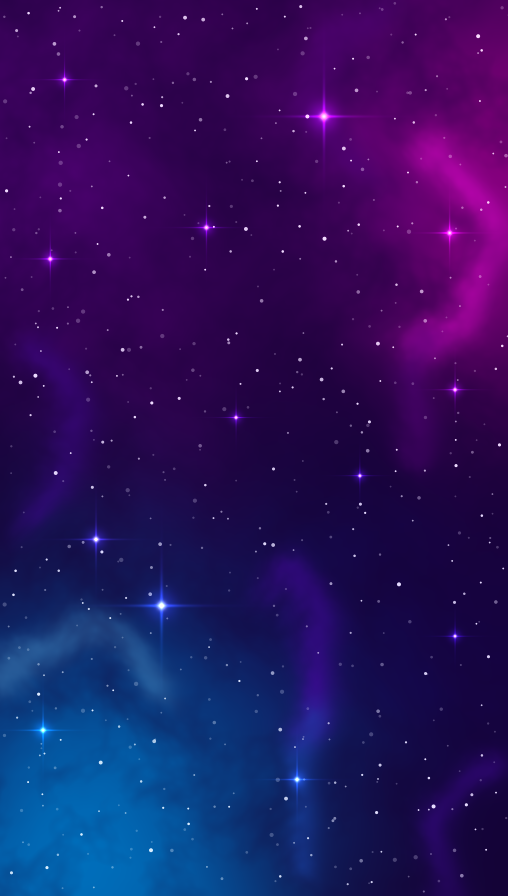
This texture is drawn by a WebGL 2 fragment shader. Its source:

```glsl
#version 300 es
precision highp float;
// Starry nebula: soft elliptical glows are layered over dark indigo, broken up by
// cellular puffs, then crossed by curved wisps of gas. Hashed grids scatter the
// small stars, and a short loop adds the larger four-armed flares.

uniform vec2 u_resolution;
out vec4 fragColor;

// Space is one unit high and ASPECT wide, origin at the lower left.
const float ASPECT = 0.566;
const float WARP = 0.016;
const float CLOUD_CONTRAST = 1.1;
const float STAR_RADIUS = 0.0024;
const float ARM_LENGTH = 0.017;
const float ARM_WIDTH = 0.0013;

const vec3 INDIGO = vec3(0.080, 0.006, 0.205);
const vec3 NIGHT_BLUE = vec3(0.085, 0.015, 0.300);
const vec3 PLUM = vec3(0.200, 0.005, 0.310);
const vec3 PURPLE = vec3(0.300, 0.010, 0.440);
const vec3 MAGENTA = vec3(0.520, 0.000, 0.490);
const vec3 PINK = vec3(0.720, 0.020, 0.680);
const vec3 VIOLET = vec3(0.270, 0.030, 0.620);
const vec3 DEEP_BLUE = vec3(0.040, 0.150, 0.430);
const vec3 AZURE = vec3(0.000, 0.430, 0.730);
const vec3 PALE_TEAL = vec3(0.240, 0.480, 0.700);

// Flares: x, y, size
const int FLARE_COUNT = 13;
const vec3 FLARES[FLARE_COUNT] = vec3[](
  vec3(0.072, 0.911, 0.55), vec3(0.361, 0.870, 1.15), vec3(0.230, 0.746, 0.65),
  vec3(0.056, 0.711, 0.60), vec3(0.501, 0.740, 0.65), vec3(0.507, 0.565, 0.55),
  vec3(0.263, 0.534, 0.50), vec3(0.401, 0.469, 0.50), vec3(0.107, 0.398, 0.80),
  vec3(0.180, 0.324, 1.25), vec3(0.507, 0.290, 0.50), vec3(0.048, 0.185, 0.70),
  vec3(0.331, 0.130, 0.70));

vec2 hash2(vec2 p) {
  vec3 q = fract(p.xyx * vec3(0.1031, 0.1030, 0.0973));
  q += dot(q, q.yzx + 33.33);
  return fract((q.xx + q.yz) * q.zy);
}

// Cellular noise with a smooth minimum, so that the puffs blend
float puffs(vec2 p) {
  vec2 cell = floor(p), f = p - cell;
  float sum = 0.0;
  for (int y = -1; y <= 1; y++)
    for (int x = -1; x <= 1; x++) {
      vec2 o = vec2(x, y);
      sum += exp(-9.0 * length(o + hash2(cell + o) - f));
    }
  return 0.60 + log(sum) / 9.0;
}

// Octaves of puffs, centred near zero
float clouds(vec2 p) {
  float sum = 0.0, amp = 0.55;
  for (int i = 0; i < 4; i++) {
    sum += amp * (puffs(p) - 0.22);
    p = mat2(1.6, 1.2, -1.2, 1.6) * p + 17.3;
    amp *= 0.58;
  }
  return sum;
}

float glow(vec2 p, vec2 centre, vec2 radii) {
  vec2 q = (p - centre) / radii;
  return exp(-dot(q, q));
}

// Soft band around a quadratic curve from a to c, pulled towards b
float wisp(vec2 p, vec2 a, vec2 b, vec2 c, float width) {
  float d = 1.0;
  vec2 start = a;
  for (int i = 1; i <= 8; i++) {
    float t = float(i) / 8.0;
    vec2 end = mix(mix(a, b, t), mix(b, c, t), t), e = end - start, r = p - start;
    d = min(d, length(r - e * clamp(dot(r, e) / dot(e, e), 0.0, 1.0)));
    start = end;
  }
  return exp(-d * d / (width * width));
}

// One jittered star per cell, most of them dim
float stars(vec2 p, float scale, float seed, float density, float pixel) {
  vec2 cell = floor(p * scale);
  vec2 jitter = hash2(cell + seed), kind = hash2(cell + seed + 71.7);
  float radius = STAR_RADIUS * mix(0.40, 1.0, kind.y * kind.y * kind.y);
  float d = length(p - (cell + 0.12 + 0.76 * jitter) / scale);
  float light = mix(0.25, 1.0, smoothstep(0.25, 0.95, fract(kind.y * 7.31)));
  return step(kind.x, density) * light * (1.0 - smoothstep(radius - pixel * 0.6, radius + pixel * 0.6, d));
}

void main() {
  vec2 p = gl_FragCoord.xy / u_resolution * vec2(ASPECT, 1.0);
  float pixel = 1.0 / u_resolution.y;

  // Warped space and cloud density
  vec2 w = p + WARP * (sin(p.yx * 23.0 + vec2(0.4, 2.1)) + 0.5 * sin(p.yx * 51.0 + p * 19.0)) * 0.6;
  float cloud = clouds(w * 9.0 + 3.0);
  w += WARP * 1.6 * vec2(cloud, clouds(w * 14.0 + 40.0));
  float body = clamp(1.0 + CLOUD_CONTRAST * cloud, 0.4, 1.3);

  // Broad glows
  vec3 col = INDIGO;
  col = mix(col, PLUM, 0.75 * body * glow(w, vec2(0.24, 0.98), vec2(0.28, 0.20)));
  col = mix(col, PLUM, 0.75 * body * glow(w, vec2(0.17, 0.60), vec2(0.13, 0.21)));
  col = mix(col, PURPLE, 0.80 * body * glow(w, vec2(0.02, 0.81), vec2(0.19, 0.20)));
  col = mix(col, PURPLE, 0.65 * body * glow(w, vec2(0.44, 0.83), vec2(0.13, 0.20)));
  col = mix(col, MAGENTA, min(0.95 * body, 1.0) * glow(w, vec2(0.59, 0.80), vec2(0.17, 0.23)));
  col = mix(col, NIGHT_BLUE, 0.65 * body * glow(w, vec2(0.42, 0.28), vec2(0.22, 0.17)));
  col = mix(col, DEEP_BLUE, 0.75 * body * glow(w, vec2(0.11, 0.12), vec2(0.23, 0.25)));
  col = mix(col, AZURE, min(0.95 * body, 1.0) * glow(w, vec2(0.10, 0.02), vec2(0.21, 0.24)));

  // Curved wisps
  col = mix(col, PURPLE, 0.60 * body * wisp(w, vec2(0.415, 0.98), vec2(0.31, 0.93), vec2(0.397, 0.80), 0.022));
  col = mix(col, PINK, 0.72 * body * wisp(w, vec2(0.495, 0.83), vec2(0.585, 0.73), vec2(0.485, 0.62), 0.025));
  col = mix(col, PURPLE, 0.50 * body * wisp(w, vec2(0.485, 0.62), vec2(0.470, 0.56), vec2(0.460, 0.50), 0.020));
  col = mix(col, VIOLET, 0.36 * body * wisp(w, vec2(0.050, 0.61), vec2(0.125, 0.54), vec2(0.035, 0.43), 0.023));
  col = mix(col, VIOLET, 0.55 * body * wisp(w, vec2(0.315, 0.355), vec2(0.395, 0.31), vec2(0.337, 0.19), 0.023));
  col = mix(col, mix(AZURE, VIOLET, 0.4), 0.45 * body * wisp(w, vec2(0.337, 0.19), vec2(0.325, 0.11), vec2(0.350, 0.03), 0.018));
  col = mix(col, VIOLET, 0.35 * body * wisp(w, vec2(0.540, 0.147), vec2(0.475, 0.13), vec2(0.500, 0.00), 0.022));
  col = mix(col, PALE_TEAL, 0.50 * body * wisp(w, vec2(0.000, 0.245), vec2(0.105, 0.33), vec2(0.169, 0.24), 0.021));

  // Small stars in three grids
  vec3 tint = col / max(max(col.r, col.g), col.b);
  float light = stars(p, 17.0, 5.0, 0.75, pixel) + stars(p, 25.0, 31.0, 0.55, pixel) + stars(p, 37.0, 90.0, 0.35, pixel);
  col = mix(col, mix(tint, vec3(1.0), 0.85), min(light, 1.0));

  // Flares: halo, crossed arms and a white core
  for (int i = 0; i < FLARE_COUNT; i++) {
    float size = FLARES[i].z;
    vec2 q = abs(p - FLARES[i].xy) / size;
    vec2 arms = exp(-q / ARM_LENGTH - q.yx * q.yx / (ARM_WIDTH * ARM_WIDTH));
    float d2 = dot(q, q);
    col += tint * (0.75 * (arms.x + arms.y) + 0.35 * exp(-d2 / 0.00016));
    col += vec3(0.9) * exp(-d2 / 0.000012);
  }
  fragColor = vec4(min(col, 1.0), 1.0);
}
```
